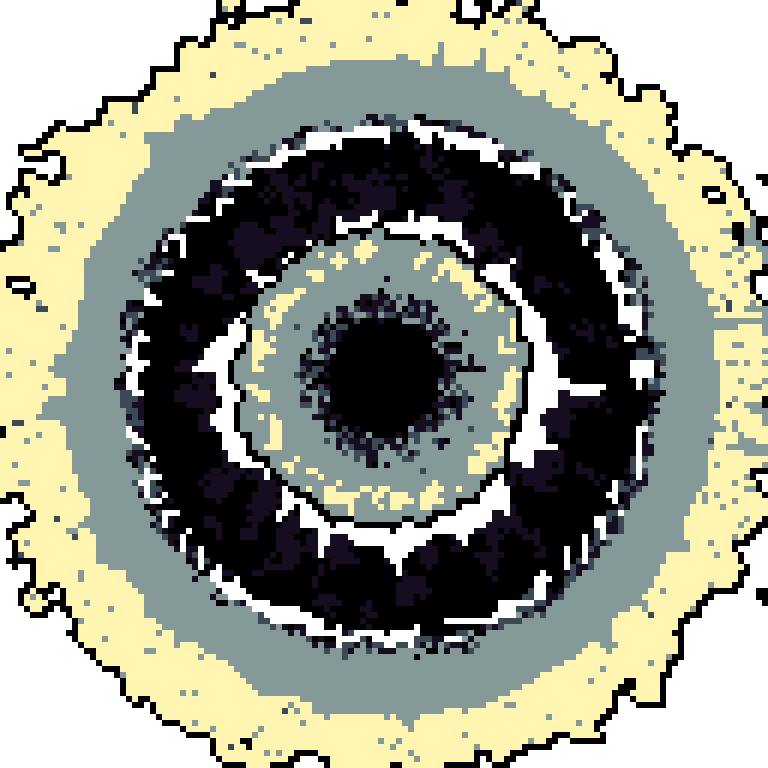
Reproduce this background procedurally as a WebGL 2 fragment shader.

```glsl
#version 300 es
precision highp float;

uniform vec2 u_resolution;
out vec4 fragColor;

// Palette
const vec3 BLACK = vec3(0.0);
const vec3 WHITE = vec3(1.0);
const vec3 PLUM = vec3(0.09, 0.05, 0.13);
const vec3 SLATE = vec3(0.23, 0.29, 0.33);
const vec3 GREY = vec3(0.52, 0.60, 0.60);
const vec3 CREAM = vec3(1.00, 0.96, 0.69);

// Layout, in canvas units
const float GRID = 128.0;
const float CELL = 1.0 / GRID;
const vec2 INNER_CENTRE = vec2(0.500, 0.509);
const vec2 OUTER_CENTRE = vec2(0.508, 0.496);
const float PUPIL = 0.071;
const float PUPIL_FRINGE = 0.107;
const float SPECKS = 0.164;
const float HALO_IN = 0.187;
const float HALO_OUT = 0.211;
const float RIM = 0.330;
const float RIM_FRINGE = 0.350;
const float GREY_EDGE = 0.416;
const float CREAM_EDGE = 0.520;
const vec2 SPIKE_START = vec2(0.700, 0.500);
const vec2 SPIKE_END = vec2(0.778, 0.493);
const float TAU = 6.2831853;

float hash(vec2 p) {
    vec3 q = fract(p.xyx * 0.1031);
    q += dot(q, q.yzx + 33.33);
    return fract((q.x + q.y) * q.z);
}

// Value noise that repeats along x
float wrapNoise(vec2 p, float period) {
    vec2 i = floor(p), f = fract(p);
    f = f * f * (3.0 - 2.0 * f);
    float x0 = mod(i.x, period), x1 = mod(i.x + 1.0, period);
    float low = mix(hash(vec2(x0, i.y)), hash(vec2(x1, i.y)), f.x);
    float high = mix(hash(vec2(x0, i.y + 1.0)), hash(vec2(x1, i.y + 1.0)), f.x);
    return mix(low, high, f.y);
}

float noise(vec2 p) {
    return wrapNoise(p + 200.0, 4096.0);
}

// Angular noise: rays around the circle, slowly changing along the radius
float rays(float turn, float radius, float count, float along) {
    return wrapNoise(vec2(turn * count, radius * along + count), count);
}

float segment(vec2 p, vec2 a, vec2 b) {
    vec2 d = b - a;
    return length(p - a - d * clamp(dot(p - a, d) / dot(d, d), 0.0, 1.0));
}

// Ragged border between cream and the white corners
bool isOutside(vec2 p) {
    float wobble = 0.075 * (noise(p * 27.0) - 0.5) + 0.045 * (noise(p * 52.0 + 9.0) - 0.5);
    return length(p - vec2(0.502, 0.498)) + wobble > CREAM_EDGE;
}

vec3 cellColour(vec2 cell) {
    vec2 p = (cell + 0.5) * CELL;
    float drift = smoothstep(0.1, 0.4, length(p - 0.5));
    vec2 d = p - mix(INNER_CENTRE, OUTER_CENTRE, drift);
    float r = length(d);
    float turn = atan(d.y, d.x) / TAU + 0.5;
    float grain = hash(cell + 17.0);
    float pick = hash(cell + 91.0);

    // White corners with a black contour
    bool outside = isOutside(p);
    if (outside != isOutside(p + vec2(CELL, 0.0)) || outside != isOutside(p + vec2(0.0, CELL))) return BLACK;
    if (outside) return WHITE;

    // Pupil and its spiky fringe
    if (r < PUPIL + 0.012 * grain) return BLACK;
    float lash = rays(turn, r, 44.0, 22.0);
    if (r < PUPIL_FRINGE + 0.030 * (lash - 0.45) + 0.014 * (grain - 0.5)) {
        float tone = 0.6 * pick + 0.4 * rays(turn, r, 60.0, 40.0);
        return tone < 0.28 ? BLACK : tone < 0.54 ? PLUM : tone < 0.70 ? SLATE : GREY;
    }
    if (r < 0.137 && grain > 0.965) return pick < 0.5 ? PLUM : SLATE;

    // Inner grey disc with cream specks
    float haloIn = HALO_IN + 0.020 * (rays(turn, 0.0, 62.0, 0.0) - 0.5) + 0.010 * (rays(turn, 0.0, 23.0, 0.0) - 0.5);
    if (r < haloIn) {
        float band = abs(r - SPECKS) / 0.017;
        float fleck = 0.75 * noise(p * 72.0) + 0.25 * grain;
        return fleck > 0.48 + 0.25 * band * band ? CREAM : GREY;
    }
    if (r < haloIn + 1.15 * CELL) return BLACK;

    // White halo with ragged spikes
    float flare = rays(turn, 0.0, 84.0, 0.0);
    float haloOut = HALO_OUT + 0.028 * (rays(turn, 0.0, 20.0, 0.0) - 0.5)
        + 0.024 * (rays(turn, r, 58.0, 30.0) - 0.5) + 0.042 * pow(flare, 6.0);
    if (r < haloOut || segment(p, SPIKE_START, SPIKE_END) < 0.008) return WHITE;

    // Dark ring, plum near the halo
    if (r < RIM_FRINGE + 0.022 * (rays(turn, r, 90.0, 30.0) - 0.5) + 0.012 * (grain - 0.5)) {
        // Broken rim of small white loops
        float loopBand = abs(r - RIM + 0.010 * (rays(turn, 0.0, 30.0, 0.0) - 0.5)) / 0.014;
        float loopLine = abs(noise(p * 44.0 + 31.0) - 0.5);
        if (loopBand < 1.0 && loopLine < 0.19 - 0.08 * loopBand) return WHITE;
        float shard = rays(turn, r, 66.0, 50.0);
        if (r > RIM - 0.010 + 0.020 * shard) {
            float tone = 0.35 * pick + 0.65 * noise(p * 58.0);
            return tone < 0.30 ? BLACK : tone < 0.50 ? PLUM : tone < 0.76 ? SLATE : GREY;
        }
        float patchy = rays(turn, r, 76.0, 34.0) + 0.35 * (grain - 0.5);
        return patchy > 0.46 + 4.8 * max(r - 0.217, 0.0) ? PLUM : BLACK;
    }

    // Grey ring with thin ticks reaching into the cream
    float tick = pow(rays(turn, 0.0, 150.0, 0.0), 9.0);
    float greyEdge = GREY_EDGE + 0.020 * rays(turn, r, 64.0, 8.0) + 0.042 * tick;
    if (r < greyEdge) return GREY;
    float sideStreak = noise(p * vec2(45.0, 110.0)) * smoothstep(0.84, 0.98, p.x);
    if (grain > 0.965 || sideStreak > 0.68) return GREY;
    return noise(p * 40.0 + 70.0) > 0.93 ? SLATE : CREAM;
}

void main() {
    // Four samples per pixel soften the cell borders at any size
    vec3 colour = vec3(0.0);
    for (int i = 0; i < 4; i++) {
        vec2 offset = vec2(i & 1, i >> 1) * 0.5 - 0.25;
        vec2 p = (gl_FragCoord.xy + offset - 0.5 * u_resolution) / min(u_resolution.x, u_resolution.y) + 0.5;
        colour += cellColour(floor(p * GRID));
    }
    fragColor = vec4(colour * 0.25, 1.0);
}
```
